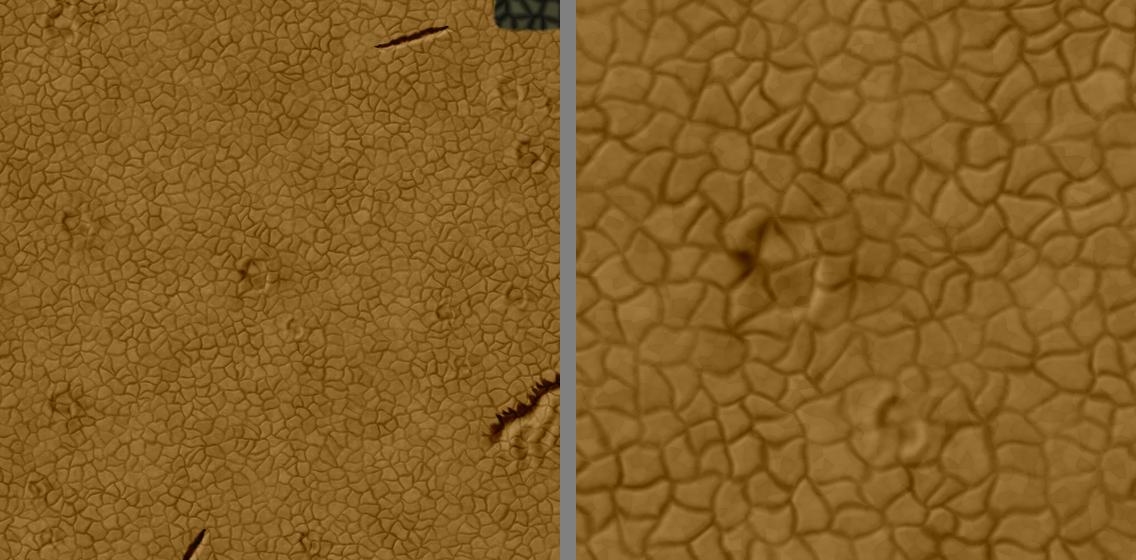
Left, the full canvas; right, a detail of the centre.
A Shadertoy shader for this texture:

```glsl
const vec3 CLAY = vec3(0.535, 0.385, 0.152);
const vec3 STONE = vec3(0.15, 0.15, 0.10);
const vec2 TO_SHADE = vec2(0.707, -0.707);

vec2 hash2(vec2 p) {
    vec3 q = fract(p.xyx * vec3(0.1031, 0.1030, 0.0973));
    q += dot(q, q.yzx + 33.33);
    return fract((q.xx + q.yz) * q.zy);
}

mat2 rotation(float angle) {
    float c = cos(angle), s = sin(angle);
    return mat2(c, s, -s, c);
}

// Layered sines, roughly -1 to 1
float waves(vec2 p) {
    float sum = 0.0, amplitude = 0.5;
    for (int i = 0; i < 4; i++) {
        sum += amplitude * sin(p.x + 1.7 * sin(p.y * 0.8)) * cos(p.y + 1.3 * sin(p.x * 0.7));
        p = rotation(1.1) * p * 1.8 + 3.7;
        amplitude *= 0.65;
    }
    return sum;
}

// Cellular noise: x = distance to the nearest border, y = cell tone
vec2 cells(vec2 p, float jitter) {
    vec2 base = floor(p), nearest = vec2(0.0), nearestId = base;
    float best = 9.0;
    for (int k = 0; k < 9; k++) {
        vec2 id = base + vec2(k % 3 - 1, k / 3 - 1);
        vec2 r = id + 0.5 + jitter * (hash2(id) - 0.5) - p;
        float d = dot(r, r);
        if (d < best) { best = d; nearest = r; nearestId = id; }
    }
    float border = 9.0;
    for (int k = 0; k < 25; k++) {
        vec2 id = nearestId + vec2(k % 5 - 2, k / 5 - 2);
        vec2 r = id + 0.5 + jitter * (hash2(id) - 0.5) - p;
        vec2 across = r - nearest;
        if (dot(across, across) > 1e-4)
            border = min(border, dot(0.5 * (r + nearest), normalize(across)));
    }
    return vec2(border, hash2(nearestId + 17.0).x);
}

// Dried mud plates, leaning up to the right
vec2 plates(vec2 p) {
    p += 0.010 * vec2(waves(p * 17.0), waves(p * 19.0 + 8.0));
    p += 0.0018 * vec2(sin(p.y * 240.0), sin(p.x * 210.0));
    return cells(rotation(-0.35) * p * vec2(41.0, 47.0) + 20.0, 0.88);
}

float plateHeight(vec2 p) {
    return smoothstep(0.0, 0.2, plates(p).x);
}

// Soft stroke that tapers towards both ends
float gash(vec2 p, vec2 a, vec2 b, float width) {
    vec2 ab = b - a;
    float t = clamp(dot(p - a, ab) / dot(ab, ab), 0.0, 1.0);
    float taper = width * (0.3 + 2.8 * t * (1.0 - t));
    return 1.0 - smoothstep(0.2 * taper, taper, length(p - a - ab * t));
}

// Shadow on the upper left wall, light on the lower right one
float carve(vec2 p, vec2 a, vec2 b, float width) {
    return 0.13 * gash(p - TO_SHADE * width, a, b, width) - 0.40 * gash(p, a, b, width);
}

// Scattered worn dents with a shaded and a lit side
float dents(vec2 p) {
    float tone = 0.0;
    for (int i = 0; i < 16; i++) {
        vec2 seed = hash2(vec2(i, 5.0)), shape = hash2(vec2(i, 9.0));
        vec2 d = rotation(-0.6 * shape.y) * (p - seed) / mix(0.018, 0.042, shape.x);
        d += 0.35 * vec2(sin(d.y * 4.0), sin(d.x * 5.0));
        float mask = exp(-dot(d, d));
        tone += mask * (0.11 * sin(4.0 * d.x - 3.0 * d.y) - 0.045);
    }
    return tone;
}

// Eroded bank: toothed trench, bright crest, folds running down
float bank(vec2 p) {
    vec2 q = rotation(-0.68) * (p - vec2(0.86, 0.205));
    q.y += 0.006 * sin(q.x * 75.0);
    float along = smoothstep(-0.01, 0.05, q.x);
    float top = 0.017 + 0.006 * sin(q.x * 390.0 + 2.0 * sin(q.x * 90.0));
    float trench = smoothstep(-0.012, 0.0, q.y) * (1.0 - smoothstep(top - 0.008, top + 0.004, q.y));
    float crest = exp(-pow((q.y + 0.018) / 0.009, 2.0));
    float slope = smoothstep(-0.12, -0.05, q.y) * (1.0 - smoothstep(-0.03, -0.015, q.y));
    float fold = sin((p.x - 0.28 * p.y) * 185.0 + 1.5 * sin(p.y * 65.0) + waves(p * 45.0));
    return along * (0.11 * crest - 0.34 * trench + slope * (0.10 * fold - 0.02));
}

void mainImage(out vec4 fragColor, in vec2 fragCoord) {
    vec2 p = fragCoord / iResolution.y;

    // Cracks of uneven strength, with relief lighting
    vec2 plate = plates(p);
    float strength = 0.62 + 0.45 * waves(p * 34.0 + 4.0);
    strength = clamp(strength, 0.2, 1.0);
    float crack = 1.0 - smoothstep(0.01, 0.17, plate.x);
    float relief = plateHeight(p + TO_SHADE * 0.0025) - plateHeight(p - TO_SHADE * 0.0025);
    float tone = 0.018 - strength * (0.15 * crack - 0.065 * relief);

    // Mottling and grain
    vec2 grain = cells(p * vec2(125.0, 145.0) + 50.0, 0.9);
    tone += 0.035 * (plate.y - 0.5) + 0.045 * (grain.y - 0.5) + 0.03 * (grain.x - 0.2);
    tone += 0.026 * waves(p * 13.0) + 0.022 * waves(p * 75.0);

    // Larger marks
    vec2 rough = p + 0.003 * vec2(waves(p * 90.0), waves(p * 80.0 + 5.0));
    tone += dents(p) + bank(rough);
    tone += carve(rough, vec2(0.67, 0.915), vec2(0.80, 0.952), 0.009);
    tone += carve(rough, vec2(0.325, -0.01), vec2(0.365, 0.055), 0.010);
    vec3 color = max(CLAY + tone, vec3(0.06, 0.04, 0.0));

    // Stony hollow in the corner
    vec2 box = abs(rough - vec2(0.965, 1.01)) - vec2(0.055, 0.036);
    float hollow = length(max(box, 0.0)) + min(max(box.x, box.y), 0.0) - 0.028;
    vec2 pebble = cells(p * 34.0, 0.8);
    vec3 stones = STONE * (0.45 + 1.1 * smoothstep(0.0, 0.4, pebble.x) + 0.4 * pebble.y);
    color = mix(color, stones, 1.0 - smoothstep(-0.005, 0.004, hollow));

    fragColor = vec4(color, 1.0);
}
```
